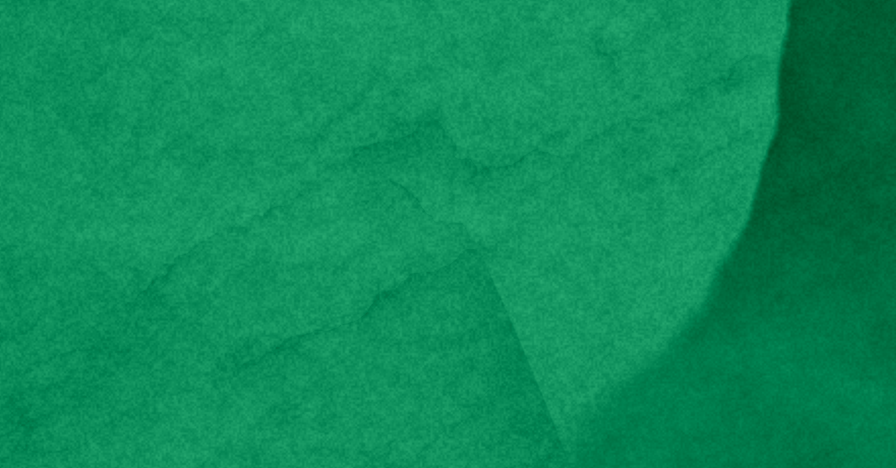
Reproduce this texture procedurally as a WebGL 2 fragment shader.

```glsl
#version 300 es
precision highp float;
// Crumpled green paper with sharp creases, a lit fold and a dark curled edge.

uniform vec2 u_resolution;
out vec4 fragColor;

const int CREASE_COUNT = 12;
// Each crease runs from xy to zw, in units of the canvas height.
const vec4 CREASES[CREASE_COUNT] = vec4[](
    vec4(0.28, 0.36, 0.53, 0.53), vec4(0.53, 0.53, 0.72, 0.65),
    vec4(0.72, 0.65, 0.90, 0.75), vec4(0.90, 0.75, 1.02, 0.64),
    vec4(0.82, 0.60, 0.91, 0.55), vec4(0.91, 0.55, 1.02, 0.47),
    vec4(1.02, 0.64, 1.19, 0.68), vec4(1.19, 0.68, 1.37, 0.73),
    vec4(1.37, 0.73, 1.62, 0.88), vec4(1.07, 0.52, 1.19, 0.64),
    vec4(0.51, 0.20, 1.02, 0.47), vec4(1.28, 0.90, 1.39, 0.76));

float hash(vec2 p) {
    vec3 q = fract(vec3(p.xyx) * 0.1031);
    q += dot(q, q.yzx + 33.33);
    return fract((q.x + q.y) * q.z);
}

float noise(vec2 p) {
    vec2 cell = floor(p), f = fract(p);
    f = f * f * (3.0 - 2.0 * f);
    return mix(mix(hash(cell), hash(cell + vec2(1, 0)), f.x),
               mix(hash(cell + vec2(0, 1)), hash(cell + vec2(1, 1)), f.x), f.y);
}

float fbm(vec2 p) {
    float sum = 0.0, amplitude = 0.5;
    for (int i = 0; i < 4; i++) {
        sum += amplitude * noise(p);
        p = mat2(1.6, 1.2, -1.2, 1.6) * p + 7.3;
        amplitude *= 0.5;
    }
    return sum / 0.9375;
}

// Thin dark line with a soft shadow on its right-hand side.
float creaseShade(vec2 p, vec4 crease) {
    vec2 along = crease.zw - crease.xy, rel = p - crease.xy;
    float h = clamp(dot(rel, along) / dot(along, along), 0.0, 1.0);
    float d = length(rel - along * h);
    float side = (rel.x * along.y - rel.y * along.x) / length(along);
    float shadow = smoothstep(-0.006, 0.006, side) * exp(-d / 0.035);
    return 0.030 * exp(-d / 0.004) + 0.038 * shadow;
}

float allCreases(vec2 p) {
    float shade = 0.0;
    for (int i = 0; i < CREASE_COUNT; i++) {
        shade = max(shade, creaseShade(p, CREASES[i]));
    }
    return shade;
}

// Broken wrinkles stretched along the rising diagonal.
float wrinkles(vec2 p, float scale) {
    vec2 q = mat2(0.85, -0.53, 0.53, 0.85) * p * vec2(0.5, 1.0) * scale;
    float ridge = 1.0 - abs(2.0 * fbm(q) - 1.0);
    return pow(ridge, 10.0) * smoothstep(0.35, 0.75, noise(p * 5.0 + scale));
}

// Fibre grain, from coarse specks to fine dust, centred on zero.
float grain(vec2 p) {
    return 0.60 * (noise(p * 230.0) - 0.5) + 0.40 * (noise(p * 120.0 + 19.0) - 0.5)
         + 0.50 * (fbm(p * 30.0) - 0.5);
}

float curlEdge(float y) {
    float bulge = (y - 0.13) / 0.11;
    return 1.68 - 0.47 * pow(1.0 - y, 2.2) - 0.06 * exp(-bulge * bulge);
}

float foldEdge(float y) {
    return 1.22 - 0.38 * y - 0.09 * y * y;
}

float litSheet(vec2 p, vec2 warped) {
    float tone = 0.592 - 0.030 * smoothstep(0.45, 0.0, p.x);
    tone += 0.055 * (fbm(p * 4.0) - 0.5);
    tone -= allCreases(warped) * mix(0.4, 1.5, noise(p * 9.0));
    tone -= 0.030 * wrinkles(p, 11.0) + 0.022 * wrinkles(p + 4.0, 21.0);

    // Shaded hollow under the central peak
    vec2 hollow = (warped - vec2(0.88, 0.67)) / vec2(0.15, 0.07);
    tone -= 0.035 * exp(-dot(hollow, hollow));

    // Flap that darkens towards its sharp lower edge
    float d = foldEdge(p.y) - p.x;
    float flap = smoothstep(-0.003, 0.003, d) * smoothstep(0.50, 0.40, p.y);
    return tone - flap * (0.018 + 0.055 * exp(-max(d, 0.0) / 0.11));
}

float curledSheet(vec2 p, float d) {
    float tone = mix(0.475, 0.375, smoothstep(0.05, 0.95, p.y));
    tone -= 0.045 * exp(-max(d, 0.0) / 0.10) * smoothstep(0.25, 0.75, p.y);
    tone += 0.045 * exp(-max(d, 0.0) / 0.14) * smoothstep(0.4, 0.05, p.y);
    tone -= 0.020 * wrinkles(p + 9.0, 14.0);
    return tone + 0.09 * (fbm(p * 8.0 + 11.0) - 0.5);
}

vec3 paperColor(float tone) {
    return vec3(max(tone - 0.51, 0.0), tone, 0.18 + 0.815 * (tone - 0.34));
}

void main() {
    vec2 p = gl_FragCoord.xy / u_resolution.y;
    vec2 jitter = vec2(fbm(p * 15.0), fbm(p * 15.0 + 31.0)) - 0.5;
    vec2 warped = p + 0.085 * jitter;

    // The curl is crisp at the top and melts away at the bottom
    float d = p.x - curlEdge(p.y) + 0.03 * jitter.x;
    float softness = mix(0.060, 0.010, smoothstep(0.1, 0.6, p.y));
    float curl = smoothstep(-softness, softness, d);

    float tone = mix(litSheet(p, warped), curledSheet(p, d), curl);
    tone += grain(p) * mix(0.118, 0.085, curl);
    fragColor = vec4(paperColor(tone), 1.0);
}
```
